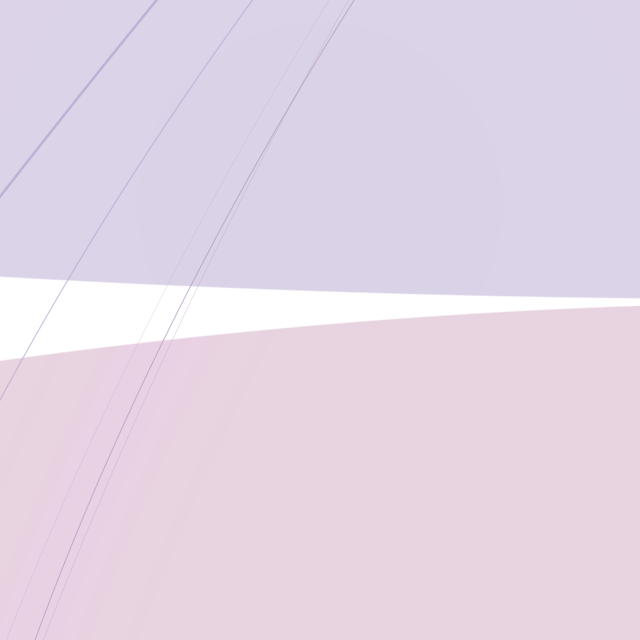
Reproduce this background procedurally as a WebGL 1 fragment shader.

```glsl
precision highp float;

uniform vec2 u_resolution;

// Palette
const vec3 WHITE = vec3(1.0);
const vec3 LAVENDER = vec3(0.863, 0.827, 0.910);
const vec3 LAVENDER_COOL = vec3(0.853, 0.827, 0.908);
const vec3 PINK = vec3(0.907, 0.830, 0.877);
const vec3 PINK_GLOW = vec3(0.914, 0.820, 0.894);
const vec3 STREAK_VIOLET = vec3(0.715, 0.665, 0.825);
const vec3 STREAK_MAUVE = vec3(0.700, 0.610, 0.750);

// Parabolas: constant, linear and square terms
const vec3 UPPER_EDGE = vec3(0.5677, -0.0570, 0.0232); // y from x
const vec3 LOWER_EDGE = vec3(0.4362, 0.1380, -0.0521);
const vec3 STREAK_CORNER = vec3(0.2448, -0.8150, 0.0600); // x from depth
const vec3 STREAK_LEFT = vec3(0.3945, -0.7250, 0.1500);
const vec3 STREAK_MAIN = vec3(0.5534, -0.6304, 0.1317);
const vec3 STREAK_TWIN = vec3(0.5443, -0.5643, 0.0877);
const vec3 STREAK_FAINT = vec3(0.5143, -0.6170, 0.1127);

const float GLOW_WIDTH = 0.09;

float parabola(vec3 k, float t) {
  return k.x + t * (k.y + t * k.z);
}

// Signed distance to a streak; depth runs down from the top
float streakDistance(vec2 p, vec3 k) {
  float depth = 1.0 - p.y;
  float slope = k.y + 2.0 * k.z * depth;
  return (p.x - parabola(k, depth)) / sqrt(1.0 + slope * slope);
}

// Line coverage, dimmed when thinner than a pixel
float streak(vec2 p, vec3 k, float width, float pixel) {
  float d = abs(streakDistance(p, k));
  float drawn = max(width, pixel);
  float cover = 1.0 - smoothstep(-0.5, 0.5, (d - 0.5 * drawn) / pixel);
  return cover * width / drawn;
}

void main() {
  vec2 p = gl_FragCoord.xy / u_resolution;
  float pixel = 1.0 / min(u_resolution.x, u_resolution.y);

  // Soft tints inside the two fields
  float cool = exp(-6.0 * dot(p - vec2(0.5, 0.68), p - vec2(0.5, 0.68)));
  vec3 upper = mix(LAVENDER, LAVENDER_COOL, cool);
  float band = streakDistance(p, STREAK_MAIN) / GLOW_WIDTH;
  vec3 lower = mix(PINK, PINK_GLOW, exp(-band * band));

  // Two curved fields around a white wedge
  float above = p.y - parabola(UPPER_EDGE, p.x);
  float below = parabola(LOWER_EDGE, p.x) - p.y;
  vec3 color = mix(WHITE, upper, smoothstep(-pixel, pixel, above));
  color = mix(color, lower, smoothstep(-pixel, pixel, below));

  // Fine diagonal streaks
  color = mix(color, STREAK_VIOLET, 0.80 * streak(p, STREAK_CORNER, 0.0040, pixel));
  color = mix(color, STREAK_VIOLET, 0.60 * streak(p, STREAK_LEFT, 0.0022, pixel));
  color = mix(color, STREAK_MAUVE, 0.60 * streak(p, STREAK_MAIN, 0.0020, pixel));
  color = mix(color, STREAK_MAUVE, 0.25 * streak(p, STREAK_TWIN, 0.0018, pixel));
  color = mix(color, STREAK_MAUVE, 0.18 * streak(p, STREAK_FAINT, 0.0018, pixel));

  gl_FragColor = vec4(color, 1.0);
}
```
